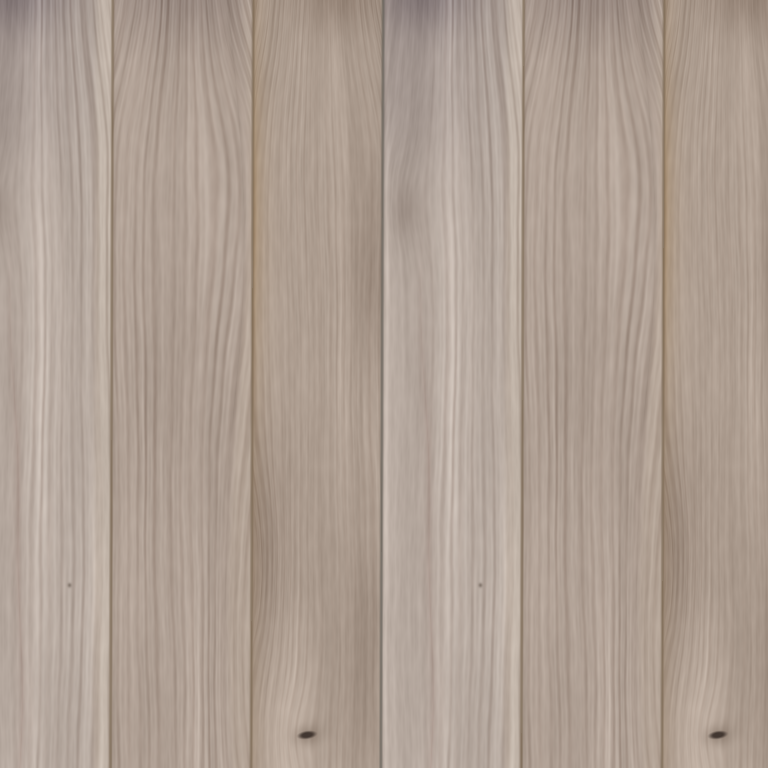
A WebGL 2 fragment shader for this texture:

```glsl
#version 300 es
precision highp float;
// Pale weathered timber: three upright planks with grain, stains and knots, repeating sideways.

uniform vec2 u_resolution;
out vec4 outColor;

vec2 hash2(vec2 p) {
  p = vec2(dot(p, vec2(127.1, 311.7)), dot(p, vec2(269.5, 183.3)));
  return fract(sin(p) * 43758.5);
}

// Distance to the nearest scattered point
float cellular(vec2 p) {
  vec2 cell = floor(p);
  float nearest = 2.0;
  for (int j = -1; j <= 1; j++)
    for (int i = -1; i <= 1; i++) {
      vec2 c = cell + vec2(i, j);
      nearest = min(nearest, length(c + hash2(c) - p));
    }
  return nearest;
}

// Soft elliptical blot
float spot(vec2 p, vec2 center, vec2 radius) {
  vec2 d = (p - center) / radius;
  return exp(-dot(d, d));
}

// Dark growth lines with pale wood between them
float growthLines(float u) {
  float ring = 0.5 + 0.5 * sin(u * 440.0 + 1.5 * sin(u * 61.0) + sin(u * 137.0));
  float weight = 0.85 + 0.3 * sin(u * 83.0 + 1.0);
  return weight * (0.8 - 2.1 * ring * ring) + 0.3 * sin(u * 1010.0 + sin(u * 171.0));
}

void main() {
  vec2 p = gl_FragCoord.xy / u_resolution;
  float y = p.y;

  // One repeat holds planks A, B and C
  float x = mod(p.x - 0.003 * (y - 0.5) - 0.4974, 0.535);
  vec2 q = vec2(x, y);
  float isB = step(0.183, x) * step(x, 0.366);
  float isC = step(0.366, x);
  float isA = 1.0 - isB - isC;
  float s = x - 0.183 * isB - 0.366 * isC;
  float width = 0.183 - 0.014 * isC;
  float edge = min(s, width - s);

  // Grain bends: slow drift, fine wobble, arches near the top, swirls around knots
  float u = x + 0.0035 * sin(y * 5.0 + x * 21.0) + 0.0016 * sin(y * 13.0 - x * 34.0);
  u += 0.0004 * sin(y * 41.0 + x * 90.0);
  float arch = smoothstep(0.7, 1.05, y);
  u += (s - 0.5 * width) * arch * arch * (0.3 * isA + 0.6 * isB + 0.6 * isC);
  u -= 0.03 * isC * spot(q, vec2(0.362, 0.25), vec2(0.045, 0.13));
  u += 0.012 * isC * spot(q, vec2(0.425, 0.045), vec2(0.03, 0.06));
  u += 0.018 * isB * smoothstep(0.1, 0.18, s) * sin(y * 5.5 + 0.5);
  u += 0.012 * isA * spot(q, vec2(0.03, 0.74), vec2(0.04, 0.07));

  // Plank tones
  vec3 color = isA * vec3(0.712, 0.660, 0.622)
             + isB * vec3(0.684, 0.622, 0.576)
             + isC * vec3(0.682, 0.619, 0.568);

  // Growth lines: quiet on the left of A, dense on B, fine on C
  float strength = isA * mix(0.005, 0.038, smoothstep(0.04, 0.09, s))
                 + isB * 0.034 + isC * 0.020;
  strength *= 0.85 + 0.3 * sin(y * 9.0 + x * 45.0);
  color += strength * growthLines(u * (1.0 + 0.45 * isC)) * vec3(0.9, 1.0, 1.02);

  // Broad bands and drifting mottle
  float band = sin(u * 95.0 + 1.5 * sin(u * 38.0));
  float mottle = sin(y * 7.0 + x * 31.0 + 2.0 * sin(x * 19.0 - y * 3.0));
  color += 0.014 * band + 0.014 * mottle;

  // Long streaks, fibres and short pores
  float streak = cellular(vec2(u * 120.0 + 3.0, y * 3.5)) - 0.45;
  float fibre = cellular(vec2(u * 190.0, y * 10.0)) - 0.45;
  float pore = cellular(vec2(u * 220.0 + 7.0, y * 38.0)) - 0.45;
  color += 0.034 * streak + 0.034 * fibre + 0.026 * pore;

  // Pale sapwood strips and a meandering rosy vein
  float sapA = isA * smoothstep(0.156, 0.166, s);
  float sapB = isB * smoothstep(0.160, 0.170, s + 0.012 * sin(y * 5.5 + 0.5));
  color += (0.05 * sapA + 0.035 * sapB) * vec3(1.0, 0.98, 0.8);
  color += 0.035 * isA * spot(vec2(u, 0.0), vec2(0.085, 0.0), vec2(0.010, 1.0));
  float vein = abs(s - 0.058 - 0.008 * sin(y * 5.0 + 1.0) - 0.002 * sin(y * 19.0));
  color -= 0.06 * isA * exp(-vein * 300.0) * smoothstep(0.8, 0.35, y) * vec3(0.7, 1.0, 1.0);
  float curve = abs(s - 0.152 - 0.02 * sin(y * 5.5 - 2.2));
  color -= 0.05 * isB * exp(-curve * 300.0) * smoothstep(0.25, 0.5, y);

  // Stains: violet-grey heads, brown patches, amber edge
  float violet = isA * (spot(q, vec2(0.055, 1.02), vec2(0.075, 0.06))
                      + 0.35 * spot(q, vec2(0.02, 0.9), vec2(0.12, 0.12)))
               + 0.45 * isB * spot(q, vec2(0.27, 1.03), vec2(0.11, 0.08));
  color -= violet * vec3(0.19, 0.185, 0.15);
  float brown = isC * (spot(q, vec2(0.475, 1.01), vec2(0.06, 0.05))
                     + 0.55 * spot(q, vec2(0.525, 0.65), vec2(0.035, 0.13))
                     + 0.85 * spot(q, vec2(0.375, 0.29), vec2(0.04, 0.14))
                     + 0.4 * spot(q, vec2(0.51, 0.15), vec2(0.03, 0.2)))
              + 0.65 * isA * spot(q, vec2(0.028, 0.725), vec2(0.018, 0.035));
  color -= brown * vec3(0.10, 0.105, 0.105);
  float amber = isC * exp(-s * 100.0) * (0.3 + 0.7 * spot(q, vec2(x, 0.72), vec2(1.0, 0.22)));
  color -= amber * vec3(0.01, 0.05, 0.12);
  color += 0.045 * isC * spot(q, vec2(0.425, 0.06), vec2(0.03, 0.12));

  // Knots: a dark split with a halo, and a pinhole
  vec2 k = q - vec2(0.4388, 0.043);
  k.y -= 0.12 * k.x;
  color -= 0.12 * spot(k, vec2(0.0), vec2(0.018, 0.013));
  float split = 1.0 - smoothstep(0.5, 1.4, length(k / vec2(0.0105, 0.0045)));
  color = mix(color, vec3(0.20, 0.16, 0.14), 0.85 * split);
  color -= 0.22 * spot(q, vec2(0.129, 0.238), vec2(0.0025, 0.003));

  // Seams with soft shading and a lit bevel on A
  color -= 0.04 * exp(-edge * 250.0);
  color += 0.05 * isA * spot(vec2(s, 0.0), vec2(0.006, 0.0), vec2(0.003, 1.0));
  vec3 seamColor = mix(vec3(0.49, 0.42, 0.34), vec3(0.41, 0.39, 0.36),
                       step(min(x, 0.535 - x), 0.01));
  color = mix(color, seamColor, 0.75 * (1.0 - smoothstep(0.0, 0.0034, edge)));

  outColor = vec4(clamp(color, 0.0, 1.0), 1.0);
}
```
